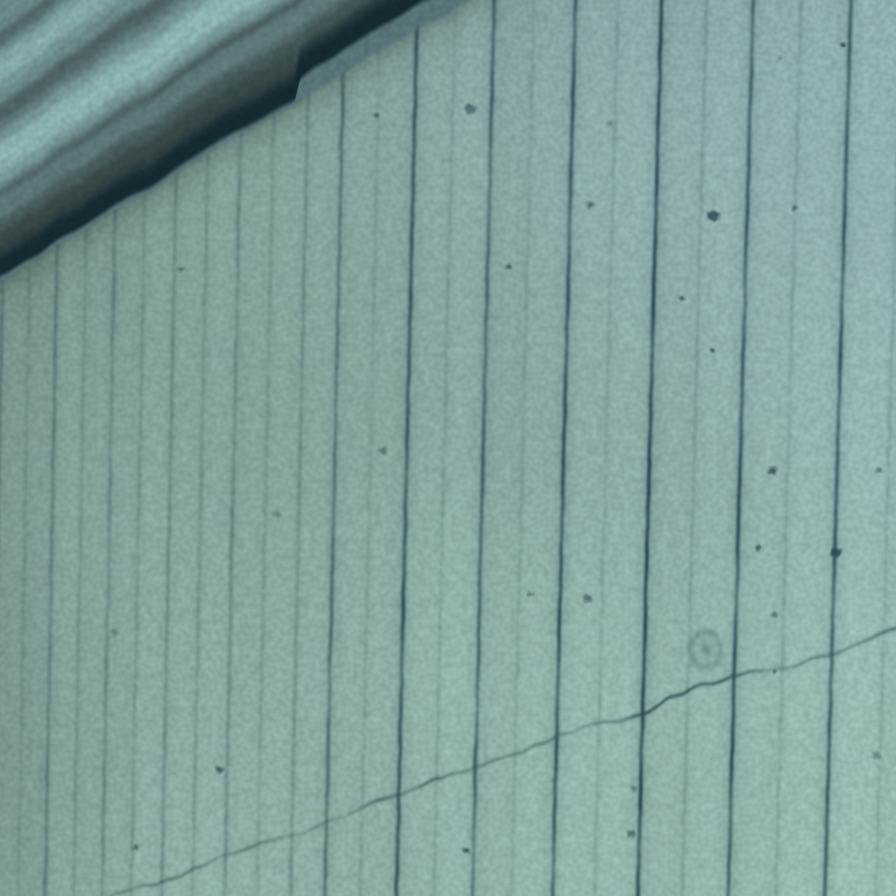
Write a Shadertoy shader that draws this texture.

```glsl
// Weathered grey-green plank wall seen at an angle, under a slanted metal eave.
// Grooves are evenly spaced in a perspective coordinate; the eave is a shade
// profile across its slope; crack, specks and grain come from gradient noise.

#define FIRST_GROOVE 0.935   // x of the rightmost main groove at mid height
#define GROOVE_STEP  0.0814  // plank spacing at the left edge
#define PERSPECTIVE  0.0325  // growth of the spacing towards the right
#define GROOVE_WIDTH 0.0027
#define EAVE_START   0.6875  // height of the eave at the left edge
#define EAVE_SLOPE   0.6
#define SPECK_CELLS  11.0
#define SPECK_CHANCE 0.30
#define GRAIN        0.085

const vec3 WALL_COLOR   = vec3(0.545, 0.665, 0.643);
const vec3 GROOVE_COLOR = vec3(0.20, 0.32, 0.34);
const vec3 SPECK_COLOR  = vec3(0.19, 0.30, 0.32);
const vec3 GAP_COLOR    = vec3(0.08, 0.16, 0.19);
const vec3 TRIM_COLOR   = vec3(0.34, 0.45, 0.47);
const vec3 METAL_COLOR  = vec3(0.46, 0.585, 0.59);

float hash(vec2 p) {
    vec3 q = fract(p.xyx * 0.1031);
    q += dot(q, q.yzx + 33.33);
    return fract((q.x + q.y) * q.z);
}

float cornerSlope(vec2 cell, vec2 offset) {
    float angle = 6.2832 * hash(cell);
    return dot(vec2(cos(angle), sin(angle)), offset);
}

float gradientNoise(vec2 p) {
    vec2 i = floor(p), f = p - i, e = vec2(1, 0);
    vec2 u = f * f * f * (f * (f * 6.0 - 15.0) + 10.0);
    return mix(mix(cornerSlope(i, f), cornerSlope(i + e, f - e), u.x),
               mix(cornerSlope(i + e.yx, f - e.yx), cornerSlope(i + 1.0, f - 1.0), u.x), u.y);
}

// Soft ridge of the given half width around zero
float ridge(float d, float width) {
    return exp(-d * d / (width * width));
}

vec3 plankWall(vec2 uv) {
    // Broad light: paler towards the lower right, cooler on the right
    float light = 1.0 + 0.12 * (uv.x - 0.45) + 0.09 * (0.5 - uv.y);
    light *= mix(0.93, 1.0, smoothstep(0.0, 0.12, uv.x));
    light += 0.05 * gradientNoise(uv * 3.0 + 7.0);
    vec3 color = WALL_COLOR * light;
    color += vec3(0.0, -0.006, 0.035) * (uv.x * uv.y - 0.25);

    // Leaning perspective coordinate: one main groove per unit, one seam between
    float x = uv.x - (uv.y - 0.5) * (0.018 + 0.012 * uv.x);
    float scale = GROOVE_STEP + PERSPECTIVE * x;
    float k = (FIRST_GROOVE - x) / scale;
    float spacing = scale * scale / (GROOVE_STEP + PERSPECTIVE * FIRST_GROOVE);
    color *= 1.0 + 0.03 * (hash(vec2(floor(k * 2.0) + 40.0, 3.0)) - 0.5);

    // Main grooves fade to the left, where the seams become the clearer lines
    float id = round(k * 2.0);
    float dist = (k - id * 0.5) * spacing;
    float isSeam = mod(id, 2.0);
    float far = smoothstep(5.6, 6.8, k);
    float depth = mix(mix(0.66, 0.16, far), mix(0.13, 0.28, far), isSeam);
    depth *= 0.8 + 0.35 * hash(vec2(id + 60.0, 9.0));
    depth *= 1.0 + 0.6 * gradientNoise(vec2(id * 5.3, uv.y * 14.0));
    dist += 0.0012 * gradientNoise(vec2(id * 3.7, uv.y * 40.0));
    float groove = ridge(dist, GROOVE_WIDTH) + 0.16 * ridge(dist, 0.011);
    return mix(color, GROOVE_COLOR, clamp(depth * groove, 0.0, 1.0));
}

// Amount of dirt: scattered specks, one ring stain and a rising crack
float dirt(vec2 uv, float px) {
    vec2 p = uv * SPECK_CELLS, cell = floor(p);
    float seed = hash(cell + 17.0), size = hash(cell + 71.0);
    vec2 center = 0.2 + 0.6 * vec2(hash(cell + 31.0), hash(cell + 53.0));
    vec2 q = (fract(p) - center) * vec2(1.0, 1.15);
    float r = length(q) + 0.035 * gradientNoise(uv * 160.0);
    float radius = mix(0.025, 0.075, size * size);
    float blur = 0.025 + px * SPECK_CELLS;
    float speck = (1.0 - smoothstep(radius - blur, radius + blur, r))
                * step(seed, SPECK_CHANCE * (0.6 + 0.7 * uv.x)) * mix(0.35, 0.9, hash(cell + 91.0));

    float stainR = length((uv - vec2(0.788, 0.275)) * vec2(1.0, 0.8));
    float stain = 0.24 * ridge(stainR - 0.016, 0.004) + 0.38 * ridge(stainR, 0.007);

    float crackY = 0.343 * (uv.x - 0.117) + 0.012 * gradientNoise(vec2(uv.x * 9.0, 2.5))
                 + 0.005 * gradientNoise(vec2(uv.x * 45.0, 8.5));
    float wear = 0.36 + 0.35 * gradientNoise(vec2(uv.x * 30.0, 4.5)) + 0.35 * ridge(uv.x - 0.75, 0.05);
    float crack = wear * ridge(uv.y - crackY, 0.0022 + 0.5 * px);
    return clamp(max(max(speck, stain), crack), 0.0, 1.0);
}

// Shade across the eave; t runs from its lower edge upwards
vec3 eave(float t, float x) {
    float shade = 0.9 + 0.30 * ridge(t - 0.135, 0.022) + 0.24 * ridge(t - 0.235, 0.02)
                - 0.22 * ridge(t - 0.097, 0.008) - 0.26 * ridge(t - 0.185, 0.013)
                - 0.22 * ridge(t - 0.27, 0.011) + 0.12 * gradientNoise(vec2(t * 90.0, x * 2.0));
    shade *= mix(0.5, 1.0, smoothstep(0.035, 0.10, t));
    float trimTop = mix(0.005, 0.021, smoothstep(0.328, 0.336, x));
    vec3 color = mix(GAP_COLOR, METAL_COLOR * shade, smoothstep(0.012, 0.036, t - trimTop));
    return mix(TRIM_COLOR, color, smoothstep(-0.004, 0.004, t - trimTop));
}

void mainImage(out vec4 fragColor, in vec2 fragCoord) {
    vec2 uv = fragCoord / iResolution.xy;
    float px = 1.0 / iResolution.y;
    vec3 color = mix(plankWall(uv), SPECK_COLOR, dirt(uv, px));

    // Eave with a ragged lower edge and a soft shadow on the wall
    float rise = uv.y - EAVE_START - EAVE_SLOPE * uv.x + 0.006 * gradientNoise(vec2(uv.x * 28.0, 1.5));
    color *= 1.0 - 0.22 * exp(min(rise, 0.0) / 0.018);
    float edge = 0.003 + px;
    color = mix(color, eave(rise / (1.0 + 0.5 * uv.x), uv.x), smoothstep(-edge, edge, rise));

    // Fine mottled grain
    float grain = gradientNoise(uv * 165.0) + 0.6 * gradientNoise(uv * 75.0 + 5.0);
    color *= 1.0 + GRAIN * grain;
    fragColor = vec4(clamp(color, 0.0, 1.0), 1.0);
}
```
